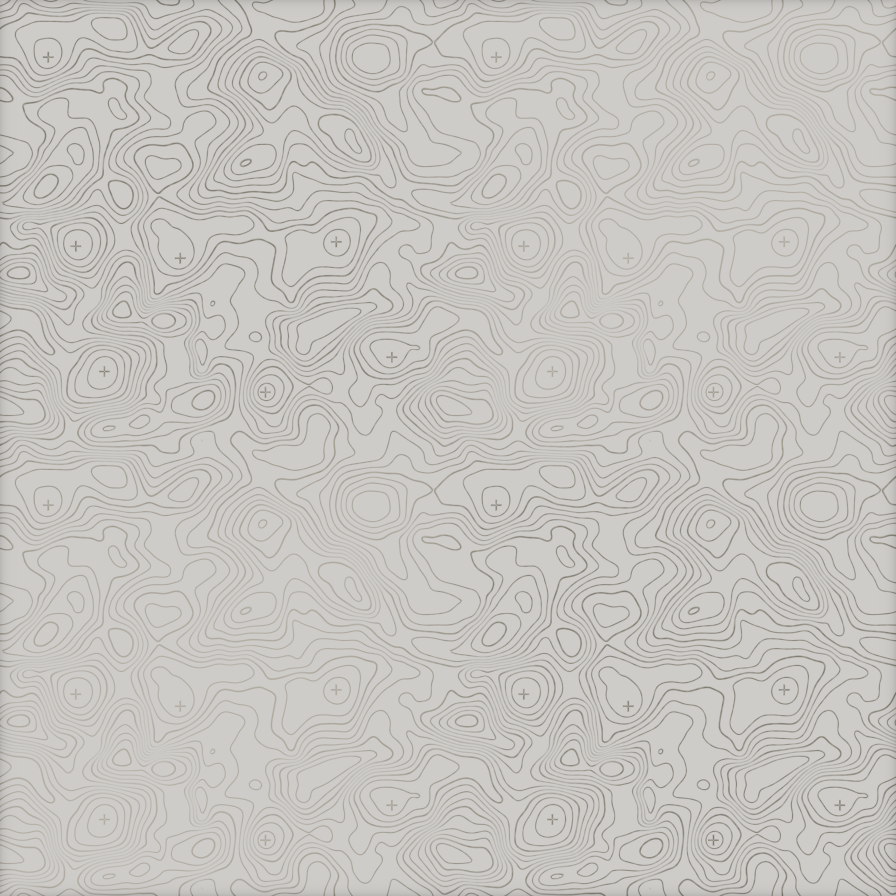
Write a three.js fragment shader that draws this pattern.

```glsl
varying vec2 vUv;

const vec3 PAPER = vec3(0.804, 0.80, 0.786);
const vec3 PALE_INK = vec3(0.695, 0.67, 0.63);
const vec3 DARK_INK = vec3(0.505, 0.485, 0.445);
const float TILES = 2.0;            // repeats across the canvas
const float LEVELS = 12.0;          // contour levels per unit of height
const float INDEX_STEP = 4.0;       // every nth contour is heavier
const float THIN = 0.00055;         // half widths, in canvas units
const float HEAVY = 0.0008;
const float SOFT = 0.0009;
const float CROWDED = 0.008;        // line spacing below which ink fades
const float WARP = 0.04;            // terrain distortion, in tile units
const float HILL_GRID = 3.0;
const float HILL_SHARE = 0.8;
const float HILL_RADIUS = 0.09;     // in tile units
const float HILL_TOP = 0.55;
const float HILL_LOBES = 1.3;
const float MARK_ARM = 0.0056;
const float MARK_GAP = 0.0006;
const float SPECKLE_CELLS = 170.0;
const float EDGE_WIDTH = 0.005;
const float EDGE_SHADE = 0.11;

vec2 hash2(vec2 p) {
  vec2 q = vec2(dot(p, vec2(127.1, 311.7)), dot(p, vec2(269.5, 183.3)));
  return fract(sin(q) * 43758.545);
}

vec2 gradientAt(vec2 cell, vec2 period) {
  float angle = 6.28318 * hash2(mod(cell, period) + period * 3.0).x;
  return vec2(cos(angle), sin(angle));
}

// Gradient noise that repeats after the given number of cells
float noise(vec2 p, vec2 period) {
  vec2 i = floor(p);
  vec2 f = p - i;
  vec2 u = f * f * f * (f * (f * 6.0 - 15.0) + 10.0);
  vec2 e = vec2(1.0, 0.0);
  float a = dot(gradientAt(i, period), f);
  float b = dot(gradientAt(i + e.xy, period), f - e.xy);
  float c = dot(gradientAt(i + e.yx, period), f - e.yx);
  float d = dot(gradientAt(i + e.xx, period), f - e.xx);
  return mix(mix(a, b, u.x), mix(c, d, u.x), u.y);
}

float octave(vec2 p, vec2 cells) {
  return noise(p * cells, cells);
}

// Wrapped offset from the hill in one grid cell; far away if it has none
vec2 hillOffset(vec2 p, vec2 cell) {
  vec2 centre = (cell + 0.2 + 0.6 * hash2(cell + 7.0)) / HILL_GRID;
  vec2 d = p - centre;
  d -= floor(d + 0.5);
  return hash2(cell + 31.0).x < HILL_SHARE ? d : vec2(9.0);
}

// Warped rolling terrain, pulled up to a lobed summit at each hill
float terrain(vec2 p) {
  vec2 q = p + WARP * vec2(octave(p, vec2(7.0)), octave(p + 0.37, vec2(8.0)));
  float h = 0.9 * octave(q, vec2(4.0, 5.0));
  h += 0.4 * octave(q, vec2(8.0, 9.0));
  h += 0.07 * octave(q, vec2(16.0, 17.0));
  float lobes = 1.0 + HILL_LOBES * octave(p, vec2(10.0, 11.0));
  float falloff = lobes / (HILL_RADIUS * HILL_RADIUS);
  for (float y = 0.0; y < HILL_GRID; y++) {
    for (float x = 0.0; x < HILL_GRID; x++) {
      vec2 d = hillOffset(p, vec2(x, y));
      h = mix(h, HILL_TOP, exp(-dot(d, d) * max(falloff, 1.0)));
    }
  }
  return h * LEVELS;
}

float stroke(float dist, float halfWidth) {
  return 1.0 - smoothstep(halfWidth - SOFT, halfWidth + SOFT, dist);
}

float contours(vec2 p) {
  const float STEP = 0.001;
  float h = terrain(p);
  vec2 slope = vec2(terrain(p + vec2(STEP, 0.0)), terrain(p + vec2(0.0, STEP))) - h;
  float level = floor(h + 0.5);
  float spacing = 1.0 / (max(length(slope) / STEP, 1.0) * TILES);
  float heavy = 1.0 - step(0.5, mod(level, INDEX_STEP));
  float ink = stroke(abs(h - level) * spacing, mix(THIN, HEAVY, heavy));
  return ink * smoothstep(0.0, CROWDED, spacing);
}

// Small open crosses on the summits
float summitMarks(vec2 p) {
  float ink = 0.0;
  for (float y = 0.0; y < HILL_GRID; y++) {
    for (float x = 0.0; x < HILL_GRID; x++) {
      vec2 d = abs(hillOffset(p, vec2(x, y))) / TILES;
      float along = max(d.x, d.y);
      float beyond = max(along - MARK_ARM, MARK_GAP - along);
      ink = max(ink, stroke(max(min(d.x, d.y), beyond + THIN), HEAVY));
    }
  }
  return ink;
}

void main() {
  vec2 p = fract(vUv * TILES);
  float ink = max(contours(p), summitMarks(p));

  // Metallic sheen: dark and pale quadrants around the centre
  vec2 c = vUv - 0.5;
  float sheen = 0.5 - c.x * c.y / (dot(c, c) + 0.004);
  float speckle = octave(vUv, vec2(SPECKLE_CELLS));
  float edge = min(min(vUv.x, vUv.y), min(1.0 - vUv.x, 1.0 - vUv.y));
  float rim = exp(-edge / EDGE_WIDTH);
  float darkness = clamp(sheen * (0.85 + 0.8 * speckle) + 0.5 * rim, 0.0, 1.0);

  vec3 color = mix(PAPER, mix(PALE_INK, DARK_INK, darkness), ink);
  gl_FragColor = vec4(color * (1.0 - EDGE_SHADE * rim), 1.0);
}
```
